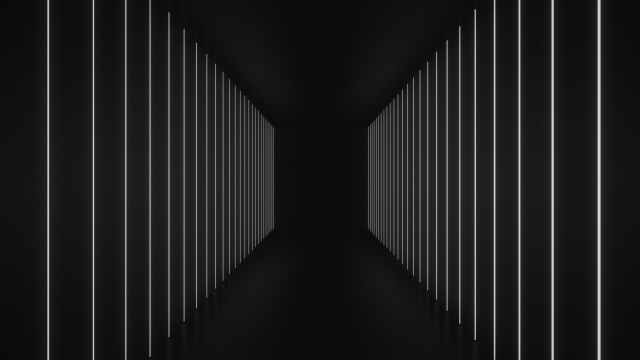
A Shadertoy shader for this background:

```glsl
// A dark corridor in perspective, its side walls lined with thin upright light tubes.

const vec2 VANISHING = vec2(0.891, 0.502);  // in canvas heights
const float BACK_HALF_WIDTH = 0.132;
const int TUBE_COUNT = 25;

float hash(vec2 p) {
    return fract(sin(dot(p, vec2(12.9898, 78.233))) * 43758.5453);
}

// Share of a pixel covered by a strip of the given half width.
float stripCoverage(float x, float halfWidth, float pixel) {
    float right = min(x + 0.5 * pixel, halfWidth);
    float left = max(x - 0.5 * pixel, -halfWidth);
    return max(right - left, 0.0) / pixel;
}

// Wall paint is brightest at eye level and sinks into the dark above and below.
float wallShade(vec2 p) {
    float eyeLevel = exp(-8.0 * p.y * p.y);
    float nearFade = 1.0 - 0.4 * smoothstep(0.3, 0.9, abs(p.x));
    return 0.036 + 0.06 * eyeLevel * nearFade;
}

// Glossy floor and ceiling: a pale band between the middle and each wall.
float slabShade(vec2 p, float slope) {
    float across = abs(p.x) * slope / max(abs(p.y), 0.001);
    float band = smoothstep(0.1, 0.65, across) * (1.0 - smoothstep(0.65, 1.0, across));
    float fade = smoothstep(0.12, 0.28, abs(p.y)) * (1.0 - 0.5 * smoothstep(0.3, 0.5, abs(p.y)));
    return 0.045 + 0.045 * band * fade;
}

float roomShade(vec2 p, float slope) {
    float wallMask = smoothstep(-0.008, 0.008, slope * abs(p.x) - abs(p.y));
    float depth = max(abs(p.x), abs(p.y) / slope);
    float sides = mix(slabShade(p, slope), wallShade(p), wallMask);
    float backMask = 1.0 - smoothstep(-0.008, 0.008, depth - BACK_HALF_WIDTH);
    float backShade = 0.046 + 0.012 * smoothstep(0.04, 0.13, abs(p.x));
    return mix(sides, backShade, backMask);
}

// One tube: x = offset from its axis, beyond = distance past its end.
float tubeLight(float x, float beyond, float dist, float side, float pixel) {
    float nearness = dist * dist;
    float halfWidth = 0.0009 + mix(0.0026, 0.0054, side) * nearness;
    float core = stripCoverage(x, halfWidth, pixel);
    float brightness = mix(0.33, 0.64, smoothstep(0.13, 0.5, dist));
    float closeness = smoothstep(0.05, 0.4, dist);
    float glow = 0.03 * exp(-abs(x) / (0.004 + 0.04 * dist));
    glow += (0.055 + 0.08 * side * nearness) * exp(-abs(x) / (0.002 + 0.012 * dist));
    float inside = 1.0 - smoothstep(-pixel, pixel, beyond);
    float softInside = 1.0 - smoothstep(-0.25 * dist, 0.02, beyond);
    return (core * brightness + glow * closeness * (0.25 + 0.75 * softInside)) * inside;
}

// Blurred reflection where a tube meets the floor or ceiling.
float tubeReflection(float x, float beyond, float dist) {
    float spread = x / (0.002 + 0.016 * dist);
    return 0.06 * exp(-spread * spread - max(beyond, 0.0) / (0.16 * dist))
        * smoothstep(0.0, 0.01, beyond) * smoothstep(0.1, 0.35, dist);
}

void mainImage(out vec4 fragColor, in vec2 fragCoord) {
    float pixel = 1.0 / iResolution.y;
    vec2 uv = fragCoord * pixel;
    vec2 p = uv - VANISHING;
    float side = step(0.0, p.x);
    float slope = p.y > 0.0 ? 1.10 : 1.04;

    float shade = roomShade(p, slope);

    // Evenly spaced tubes recede, so their inverse distances grow in equal steps.
    float firstInverse = mix(1.321, 1.2934, side);
    float inverseStep = mix(0.2627, 0.2592, side);
    float gloss = p.y < 0.0 ? 1.0 : 0.35;
    for (int i = 0; i < TUBE_COUNT; i++) {
        float dist = 1.0 / (firstInverse + inverseStep * float(i));
        float x = abs(p.x) - dist;
        float beyond = abs(p.y) - slope * dist;
        shade += tubeLight(x, beyond, dist, side, pixel);
        shade += gloss * tubeReflection(x, beyond, dist);
    }

    // Fine grain keeps the dark gradients from banding.
    shade += 0.006 * (hash(floor(uv * 288.0)) - 0.5);
    fragColor = vec4(vec3(clamp(shade, 0.0, 0.85)), 1.0);
}
```
